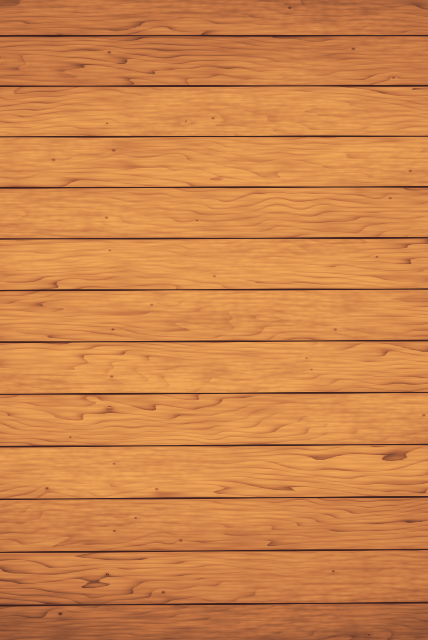
Write a Shadertoy shader that draws this texture.

```glsl
// Horizontal stack of varnished wooden planks with carved grain, knots and dark seams.

vec2 hash2(vec2 c) {
    return fract(sin(vec2(dot(c, vec2(127.1, 311.7)), dot(c, vec2(269.5, 183.3)))) * 43758.5);
}

// Cellular noise: distance to the nearest scattered point
float cells(vec2 p) {
    vec2 base = floor(p);
    float nearest = 2.0;
    for (int j = -1; j <= 1; j++)
        for (int i = -1; i <= 1; i++) {
            vec2 c = base + vec2(i, j);
            nearest = min(nearest, length(c + hash2(c) - p));
        }
    return nearest;
}

// Layered, warped sines, roughly -1 to 1
float waves(vec2 p) {
    float sum = 0.0, amp = 0.55;
    for (int i = 0; i < 4; i++) {
        p += 0.6 * sin(p.yx * 0.8 + float(i) * 2.1);
        sum += amp * sin(p.x) * cos(p.y * 1.1);
        p = mat2(0.8, 0.6, -0.6, 0.8) * p * 1.9 + 3.7;
        amp *= 0.55;
    }
    return sum;
}

vec3 woodColor(float shade) {
    vec3 dark = vec3(0.32, 0.17, 0.14);
    vec3 amber = vec3(0.76, 0.45, 0.26);
    vec3 honey = vec3(0.94, 0.65, 0.345);
    vec3 lower = mix(dark, amber, clamp(shade / 0.6, 0.0, 1.0));
    return mix(lower, honey, clamp((shade - 0.6) / 0.4, 0.0, 1.0));
}

void mainImage(out vec4 fragColor, in vec2 fragCoord) {
    vec2 uv = fragCoord / iResolution.xy;
    float x = fragCoord.x / iResolution.y;
    float pixel = 1.0 / iResolution.y;

    // Planks widen slightly and tilt toward the bottom
    float down = (1.0 - uv.y) * (1.0 + 0.005 * uv.x);
    float u = down - 0.056;
    float row = u / 0.0785 - 0.43 * u * u;
    float id = floor(row), f = row - id;
    vec2 seed = hash2(vec2(id, 3.0));
    vec2 grain = vec2(x * 7.0, f * 2.3) + seed * 40.0;

    // Small knots, one near a shared nail line and two scattered
    float knot = 0.0, bend = 0.0;
    for (int i = 0; i < 3; i++) {
        vec2 r = hash2(vec2(id, float(i) + 11.0));
        float knotX = i == 0 ? 0.165 + 0.015 * r.x : r.x * 0.67;
        float d = length(vec2(x - knotX, (f - 0.15 - 0.7 * r.y) * 0.12));
        float size = 0.0015 + 0.002 * fract(r.x * 7.0);
        knot = max(knot, 1.0 - smoothstep(size * 0.3, size + pixel, d));
        bend += exp(-d * 110.0);
    }

    // Growth rings: a soft ramp ending in a sharp crease
    float ring = f * 8.0 + 2.5 * waves(grain) + 0.7 * bend;
    float phase = fract(ring);
    float soft = clamp(fwidth(ring) * 1.2, 0.04, 0.5);
    float crease = pow(phase, 5.0) * (1.0 - smoothstep(1.0 - soft, 1.0, phase));
    float patches = waves(grain * vec2(0.8, 0.7) + 17.0);
    crease *= 0.3 + 0.7 * smoothstep(-0.3, 0.45, patches);

    // Fine fibres, cross flecks and broad stains
    float fibre = cells(vec2(x * 16.0, down * 210.0) + seed * 9.0) - 0.5;
    float fleck = cells(vec2(x * 65.0, down * 150.0)) - 0.5;
    float stain = waves(grain * vec2(1.3, 2.2) + 31.0);

    float shade = 0.88 + 0.09 * (seed.x - 0.5) - 0.68 * crease;
    shade -= 0.22 * fibre + 0.12 * fleck * smoothstep(-0.2, 0.5, -patches);
    shade += 0.09 * stain - 0.4 * knot;

    // Darkening toward the borders
    shade -= 0.42 * pow(abs(down - 0.48) * 2.0, 4.0);
    shade -= 0.07 * pow(abs(uv.x - 0.5) * 2.0, 3.0);

    // Seams with a worn, shaded lip
    float gap = min(f, 1.0 - f) * 0.08;
    shade -= 0.16 * exp(-gap * 350.0);
    float halfWidth = 0.0011 + 0.0003 * sin(x * 19.0 + floor(row + 0.5) * 2.4);
    float seam = 1.0 - smoothstep(halfWidth - 0.5 * pixel, halfWidth + 0.5 * pixel, gap);
    vec3 color = mix(woodColor(shade), vec3(0.2, 0.1, 0.1), 0.92 * seam);
    fragColor = vec4(color, 1.0);
}
```
